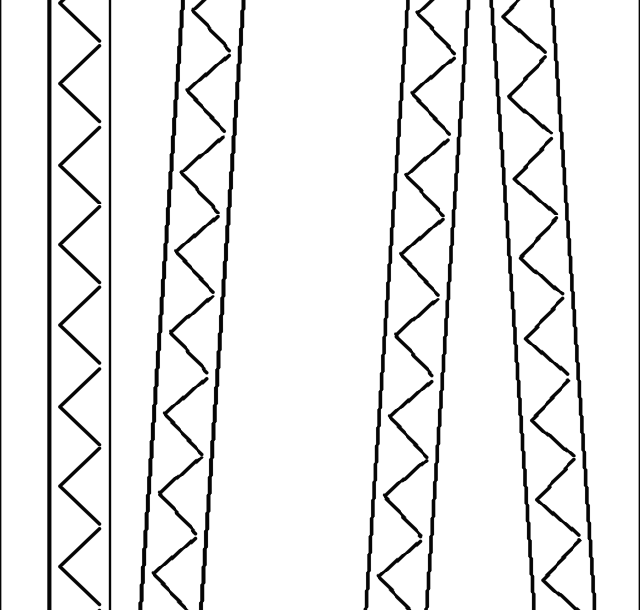
Write a WebGL 1 fragment shader that draws this pattern.

```glsl
precision highp float;

uniform vec2 u_resolution;

// Coverage of a stroke, antialiased over about one pixel
float stroke(float dist, float width) {
    float pixel = 488.0 / u_resolution.y;
    return 1.0 - smoothstep(-0.7 * pixel, 0.7 * pixel, dist - 0.5 * width);
}

// Rounds to whole units, with softened risers between the steps
float stair(float v) {
    float f = fract(v + 0.5);
    return floor(v + 0.5) + smoothstep(0.88, 1.0, f);
}

float segmentDistance(vec2 p, vec2 a, vec2 b) {
    vec2 ab = b - a;
    float t = clamp(dot(p - a, ab) / dot(ab, ab), 0.0, 1.0);
    return length(p - a - ab * t);
}

// Open chevrons pointing left; every third one sits slightly lower
float chevrons(vec2 p) {
    float period = 64.4;
    float row = floor(p.y / period + 0.5);
    float y = p.y - row * period - step(1.5, mod(row, 3.0));
    return stroke(segmentDistance(vec2(p.x, abs(y)), vec2(8.4, 0.0), vec2(40.1, 30.3)), 2.8);
}

// Two rails with a chevron lacing, leaning sideways in small steps
float lattice(vec2 p, float left, float lean, float phase, vec2 railWidths) {
    vec2 q = vec2(p.x - left - stair(lean * p.y), p.y);
    float rails = max(stroke(abs(q.x), railWidths.x),
                      stroke(abs(q.x - 48.5), railWidths.y));
    q.y += stair(lean * q.x) - phase;
    return max(rails, chevrons(q));
}

void main() {
    // Canvas height is 488 units, y runs downward
    vec2 p = gl_FragCoord.xy * 488.0 / u_resolution.y;
    float canvasWidth = u_resolution.x * 488.0 / u_resolution.y;
    p.y = 488.0 - p.y;

    // One upright column and three leaning ones
    float ink = lattice(p, 39.5, 0.0, 2.5, vec2(3.3, 1.9));
    ink = max(ink, lattice(p, 146.3, -0.0697, 7.3, vec2(3.2)));
    ink = max(ink, lattice(p, 326.3, -0.069, 9.6, vec2(2.9)));
    ink = max(ink, lattice(p, 393.0, 0.0705, 14.4, vec2(2.9)));

    // Thin side borders
    ink = max(ink, stroke(min(p.x, canvasWidth - p.x), 2.2));

    gl_FragColor = vec4(mix(vec3(1.0), vec3(0.02), ink), 1.0);
}
```
